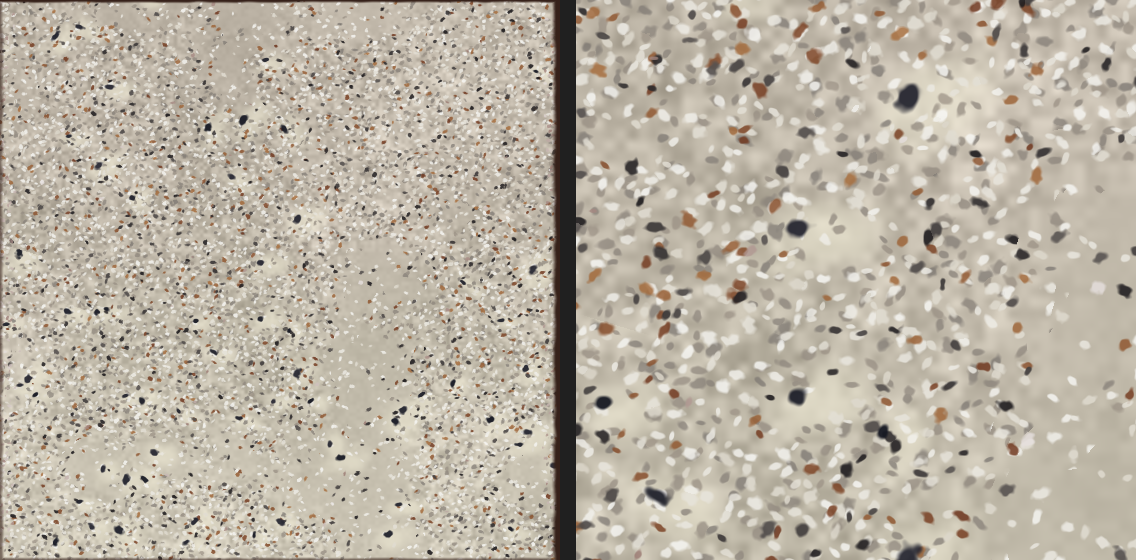
Left: the whole. Right: its middle third, enlarged.
Write a WebGL 2 fragment shader that draws this texture.

```glsl
#version 300 es
precision highp float;
// Speckled stone slab: a mottled beige ground strewn with small tilted grains.
// Each layer of grains is a jittered grid of soft ellipses; larger dark chips
// sit beside cream blotches, and the slab ends in thin brown borders.
uniform vec2 u_resolution;
out vec4 fragColor;

float hash(vec2 p) {
    return fract(sin(dot(p, vec2(127.1, 311.7))) * 43758.545);
}

float noise(vec2 p) {
    vec2 cell = floor(p);
    vec2 f = fract(p);
    f = f * f * (3.0 - 2.0 * f);
    float low = mix(hash(cell), hash(cell + vec2(1.0, 0.0)), f.x);
    float high = mix(hash(cell + vec2(0.0, 1.0)), hash(cell + 1.0), f.x);
    return mix(low, high, f.y);
}

float fbm(vec2 p) {
    float sum = 0.0;
    float weight = 0.5;
    for (int i = 0; i < 4; i++) {
        sum += weight * noise(p);
        p = mat2(1.6, 1.2, -1.2, 1.6) * p + 7.3;
        weight *= 0.5;
    }
    return sum / 0.9375;
}

mat2 rotation(float a) {
    return mat2(cos(a), -sin(a), sin(a), cos(a));
}

// Scattered ellipses: x = coverage, y = random tint of the covering grain.
// share is the chance of a grain per cell, size its half length in cells.
vec2 grains(vec2 p, float share, float size, float soft, float pixel, float seed) {
    vec2 result = vec2(0.0);
    float wobble = 0.7 * (noise(p * 1.6 / size + seed) - 0.5);
    for (int y = -1; y <= 1; y++) {
        for (int x = -1; x <= 1; x++) {
            vec2 cell = floor(p) + vec2(x, y);
            vec2 key = cell + seed * 17.0;
            if (hash(key + 3.7) > share) continue;
            vec2 center = cell + vec2(hash(key), hash(key + 41.3));
            float halfLength = size * mix(0.6, 1.15, hash(key + 9.1));
            float halfWidth = halfLength * mix(0.45, 0.8, hash(key + 23.9));
            float angle = 0.3 + 2.4 * (hash(key + 57.7) - 0.5);
            vec2 q = rotation(angle) * (p - center);
            float d = length(q / vec2(halfLength, halfWidth)) + wobble;
            float blur = min(max(soft, 0.7 * pixel / halfWidth), 0.95);
            float cover = 1.0 - smoothstep(1.0 - blur, 1.0 + blur, d);
            if (cover > result.x) result = vec2(cover, hash(key + 71.1));
        }
    }
    return result;
}

// One grain layer laid over a colour, tinted between two tones.
vec3 strew(vec3 color, vec2 uv, float scale, float share, float size,
           float seed, vec3 toneA, vec3 toneB, float opacity) {
    vec2 g = grains(uv * scale, share, size, 0.35, scale / u_resolution.y, seed);
    return mix(color, mix(toneA, toneB, g.y), g.x * opacity);
}

// Mottled ground: broad warm and grey drifts plus fine grit.
vec3 ground(vec2 uv, float activity) {
    float drift = fbm(uv * 5.0 + 2.0) - 0.5;
    float warmth = smoothstep(0.75, 0.15, uv.y + 0.5 * drift);
    vec3 color = mix(vec3(0.755, 0.72, 0.665), vec3(0.79, 0.765, 0.70), warmth);
    float grit = 0.6 * noise(uv * 150.0) + 0.4 * noise(uv * 75.0 + 9.0) - 0.5;
    return color + 0.16 * drift + grit * mix(0.05, 0.24, activity);
}

// Dark frame, widest on the right, with a ragged inner edge.
float border(vec2 uv, float pixel) {
    float ragged = 0.004 * (noise(uv * 45.0) - 0.5);
    float right = smoothstep(0.014 + pixel, 0.005, 1.0 - uv.x + ragged);
    float top = smoothstep(0.005 + pixel, 0.001, 1.0 - uv.y + 0.5 * ragged);
    float left = 0.6 * smoothstep(0.006 + pixel, 0.0, uv.x + ragged);
    float bottom = 0.6 * smoothstep(0.004 + pixel, 0.0, uv.y + 0.5 * ragged);
    return max(max(right, top), max(left, bottom));
}

void main() {
    vec2 uv = gl_FragCoord.xy / u_resolution;
    float pixel = 1.0 / u_resolution.y;
    float activity = smoothstep(0.28, 0.52, fbm(uv * 6.0 + 31.0));
    float rim = smoothstep(0.04, 0.0, min(uv.x, 1.0 - uv.x));
    activity = max(activity, rim);
    vec3 color = ground(uv, activity);

    // Cream blotches, offset from the chips that share their seed
    float chipShare = mix(0.42, 0.16, smoothstep(0.35, 0.75, uv.y + 0.3 * uv.x));
    float chipScale = 16.0;
    vec2 blotch = grains((uv - vec2(0.013, -0.006)) * chipScale, chipShare, 0.5, 0.8, pixel * chipScale, 5.0);
    color = mix(color, vec3(0.91, 0.89, 0.81), 0.7 * blotch.x);

    // Fine grains, from frequent pale and grey to sparse rust and black
    color = strew(color, uv, 88.0, 0.5 * activity, 0.40, 1.0, vec3(0.62, 0.58, 0.53), vec3(0.48, 0.46, 0.44), 0.75);
    color = strew(color, uv, 94.0, 0.2 + 0.4 * activity, 0.40, 2.0, vec3(0.86, 0.84, 0.79), vec3(0.97, 0.97, 0.96), 0.85);
    color = strew(color, uv, 70.0, 0.05 + 0.12 * activity, 0.30, 3.0, vec3(0.42, 0.20, 0.11), vec3(0.66, 0.44, 0.25), 0.85);
    color = strew(color, uv, 72.0, 0.04 + 0.12 * activity, 0.32, 4.0, vec3(0.11, 0.10, 0.11), vec3(0.36, 0.34, 0.33), 0.92);
    color = strew(color, uv, 110.0, 0.5 * rim, 0.42, 6.0, vec3(0.95, 0.94, 0.94), vec3(0.60, 0.47, 0.44), 0.8);

    // Large blue-black chips
    color = strew(color, uv, chipScale, chipShare, 0.13, 5.0, vec3(0.08, 0.09, 0.13), vec3(0.17, 0.17, 0.21), 0.95);

    color = mix(color, vec3(0.21, 0.13, 0.10), border(uv, pixel));
    fragColor = vec4(clamp(color, 0.0, 1.0), 1.0);
}
```
